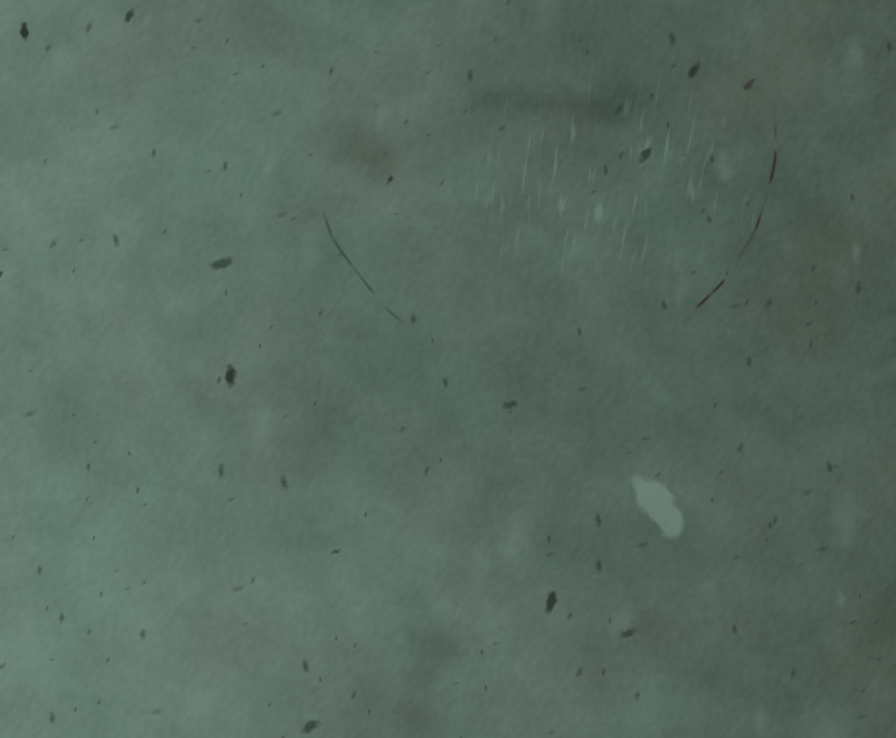
Write a WebGL 2 fragment shader that draws this texture.

```glsl
#version 300 es
precision highp float;

uniform vec2 u_resolution;
out vec4 outColor;

const vec3 SHADOW_GREEN = vec3(0.265, 0.320, 0.280);
const vec3 LIGHT_GREEN = vec3(0.402, 0.492, 0.447);
const vec3 PALE_CHALK = vec3(0.470, 0.560, 0.510);
const vec3 PIT_COLOR = vec3(0.110, 0.140, 0.125);
const vec3 RUST_COLOR = vec3(0.200, 0.165, 0.140);
const float LIGHT_LEFT = 0.91;
const float LIGHT_FALLOFF = 0.74;
const float CLOUD_AMOUNT = 0.42;
const float MOTTLE_AMOUNT = 0.30;
const float GRAIN_AMOUNT = 0.13;
const float SLANT = 0.95;
const vec2 ARC_CENTER = vec2(0.736, 0.818);
const float ARC_RADIUS = 0.315;
const vec2 CHIP_CENTER = vec2(0.891, 0.318);

vec2 hash2(vec2 p) {
  vec3 q = fract(vec3(p.xyx) * vec3(0.1031, 0.1030, 0.0973));
  q += dot(q, q.yzx + 33.33);
  return fract((q.xx + q.yz) * q.zy);
}

float gradientNoise(vec2 p) {
  vec2 cell = floor(p), f = fract(p);
  vec2 w = f * f * f * (f * (f * 6.0 - 15.0) + 10.0);
  float corner[4];
  for (int i = 0; i < 4; i++) {
    vec2 o = vec2(i & 1, i >> 1);
    float a = 6.2832 * hash2(cell + o + 71.0).x;
    corner[i] = dot(vec2(cos(a), sin(a)), f - o);
  }
  return mix(mix(corner[0], corner[1], w.x), mix(corner[2], corner[3], w.x), w.y);
}

float fbm(vec2 p) {
  float sum = 0.0, amp = 0.6;
  for (int i = 0; i < 4; i++) {
    sum += amp * gradientNoise(p);
    p = mat2(1.6, 1.2, -1.2, 1.6) * p + 17.3;
    amp *= 0.5;
  }
  return sum;
}

vec2 turn(vec2 p, float a) {
  return vec2(cos(a) * p.x + sin(a) * p.y, cos(a) * p.y - sin(a) * p.x);
}

// Scattered slanted grains: radius range in canvas heights, softness relative to radius
float scatter(vec2 p, float cells, float density, vec2 radii, float soft, float seed) {
  float cover = 0.0;
  vec2 base = floor(p * cells);
  for (int j = -1; j <= 1; j++) {
    for (int i = -1; i <= 1; i++) {
      vec2 id = base + vec2(i, j);
      vec2 place = hash2(id + seed), trait = hash2(id + seed + 37.0);
      vec2 d = turn(p - (id + place) / cells, SLANT + 1.6 * (trait.y - 0.5));
      float r = mix(radii.x, radii.y, trait.x * trait.x);
      float dist = length(d * vec2(0.65, 1.35)) + 0.6 * r * gradientNoise(p * 0.9 / r);
      float edge = r * soft + 0.7 / u_resolution.y;
      float grain = 1.0 - smoothstep(r - edge, r + edge, dist);
      float present = step(hash2(id + seed + 91.0).x, density);
      cover = max(cover, grain * present * mix(0.5, 1.0, trait.y));
    }
  }
  return cover;
}

// Soft stroke between two points
float smudge(vec2 p, vec2 a, vec2 b, float width) {
  vec2 ab = b - a;
  float t = clamp(dot(p - a, ab) / dot(ab, ab), 0.0, 1.0);
  float d = length(p - a - ab * t) + 0.03 * fbm(p * 22.0);
  return 1.0 - smoothstep(0.0, width, d);
}

// Broken hairline along a circle, between two angles
float hairline(vec2 p, float from, float to, float width) {
  vec2 d = p - ARC_CENTER;
  float a = atan(d.y, d.x);
  float off = abs(length(d) - ARC_RADIUS + 0.006 * gradientNoise(p * 14.0));
  float span = smoothstep(from, from + 0.15, a) * (1.0 - smoothstep(to - 0.25, to, a));
  float broken = smoothstep(-0.35, 0.15, gradientNoise(p * 38.0));
  return span * broken * (1.0 - smoothstep(0.0, width + 1.0 / u_resolution.y, off));
}

void main() {
  vec2 p = gl_FragCoord.xy / u_resolution.y;
  float across = gl_FragCoord.x / u_resolution.x;

  // Side light, clouds and fine slanted grain
  vec2 slanted = turn(p, SLANT);
  float tone = LIGHT_LEFT - LIGHT_FALLOFF * across - 0.12 * (p.y - 0.5);
  tone += CLOUD_AMOUNT * fbm(p * 3.2 + 4.0);
  tone += MOTTLE_AMOUNT * fbm(p * 13.0 + 9.0);
  tone += GRAIN_AMOUNT * gradientNoise(slanted * vec2(65.0, 120.0));
  tone += 0.6 * GRAIN_AMOUNT * gradientNoise(p * 190.0);

  // Dark stains
  tone -= 0.28 * smudge(p, vec2(0.66, 0.868), vec2(0.85, 0.852), 0.035);
  tone -= 0.22 * smudge(p, vec2(0.44, 0.82), vec2(0.51, 0.785), 0.045);
  tone -= 0.22 * smudge(p, vec2(0.56, 0.04), vec2(0.59, 0.12), 0.050);
  vec3 color = mix(SHADOW_GREEN, LIGHT_GREEN, clamp(tone, -0.2, 1.15));
  color += vec3(0.012, -0.004, -0.004) * fbm(p * 5.0 + 31.0) * 2.0;

  // Pale scuffs and upright scratches
  float scuffs = scatter(p, 11.0, 0.28, vec2(0.007, 0.024), 0.9, 12.0);
  color = mix(color, PALE_CHALK, 0.26 * scuffs);
  float scratchZone = 1.0 - smoothstep(0.05, 0.27, length((p - vec2(0.82, 0.76)) * vec2(0.9, 1.4)));
  float scratches = smoothstep(0.18, 0.55, gradientNoise(turn(p, -0.15) * vec2(130.0, 20.0)));
  color = mix(color, PALE_CHALK, 0.40 * scratches * scratchZone);

  // Chipped patch
  vec2 chip = turn(p - CHIP_CENTER, -0.95) / vec2(0.056, 0.023);
  float chipEdge = length(chip) + 0.55 * fbm(p * 28.0);
  color = mix(color, PALE_CHALK, 0.58 * (1.0 - smoothstep(0.72, 1.05, chipEdge)));

  // Pits, specks and hairline cracks
  float specks = scatter(p, 24.0, 0.24, vec2(0.0018, 0.0048), 0.6, 53.0);
  float pits = scatter(p, 8.0, 0.17, vec2(0.0035, 0.0090), 0.4, 140.0);
  color = mix(color, PIT_COLOR, 0.42 * specks);
  color = mix(color, mix(PIT_COLOR, RUST_COLOR, smoothstep(0.7, 1.0, across)), 0.80 * pits);
  color = mix(color, RUST_COLOR, 0.85 * hairline(p, -0.95, 0.12, 0.0024));
  color = mix(color, PIT_COLOR, 0.40 * hairline(p, -2.85, -2.10, 0.0022));

  outColor = vec4(color, 1.0);
}
```
